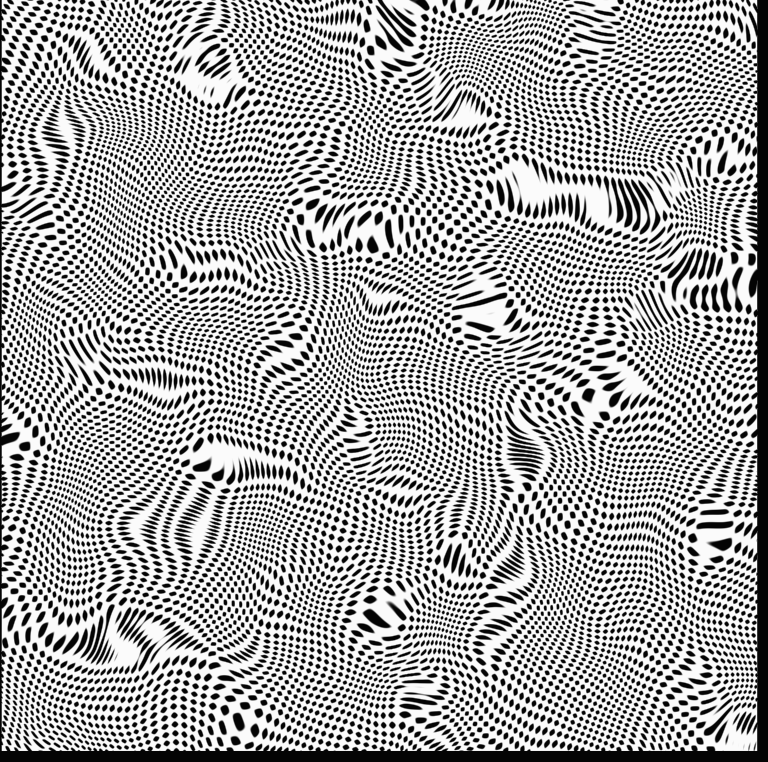
Give the GLSL for this pattern, as a Shadertoy shader.

```glsl
// Draws a strongly warped lattice of small black diamonds on white, with a dark frame strip.

const float TAU = 6.28318;
const vec3 PAPER = vec3(0.985);
const vec3 INK = vec3(0.015);

float hash(vec2 cell, float seed) {
    return fract(sin(dot(cell, vec2(127.1, 311.7)) + seed) * 43758.5453);
}

// Smoothly interpolated value noise in 0..1
float valueNoise(vec2 p, float seed) {
    vec2 cell = floor(p);
    vec2 f = fract(p);
    vec2 u = f * f * (3.0 - 2.0 * f);
    float low = mix(hash(cell, seed), hash(cell + vec2(1.0, 0.0), seed), u.x);
    float high = mix(hash(cell + vec2(0.0, 1.0), seed), hash(cell + 1.0, seed), u.x);
    return mix(low, high, u.y);
}

vec2 noisePair(vec2 p, float seed) {
    return vec2(valueNoise(p, seed), valueNoise(p + 37.3, seed + 5.7)) - 0.5;
}

mat2 rotation(float angle) {
    float c = cos(angle), s = sin(angle);
    return mat2(c, s, -s, c);
}

// Lattice coordinates: broad bends, tight swirls and small kinks
vec2 warpedLattice(vec2 p, float density) {
    vec2 broad = noisePair(rotation(0.4) * p * 5.5, 1.3);
    vec2 swirl = noisePair(rotation(0.15) * p * 12.0, 8.1);
    vec2 kink = noisePair(rotation(0.9) * p * 21.0, 4.6);
    return rotation(0.35) * p * density + 6.0 * broad + 6.2 * swirl + 1.3 * kink;
}

// Ink amount of one diamond lattice, higher threshold gives smaller grains
float diamonds(vec2 q, float threshold, float softness) {
    float field = cos(TAU * q.x) + cos(TAU * q.y);
    return smoothstep(threshold - softness, threshold + softness, field);
}

// Averages the lattice over a small footprint to smooth the grain edges
float smoothGrains(vec2 p, float footprint) {
    float sum = 0.0;
    for (int j = -1; j <= 1; j++) {
        for (int i = -1; i <= 1; i++) {
            vec2 offset = vec2(float(i), float(j)) * footprint / 3.0;
            sum += diamonds(warpedLattice(p + offset, 92.0), 0.47, 0.3);
        }
    }
    return sum / 9.0;
}

// Dark strips along the left, right and bottom sides
float frame(vec2 uv, float edge) {
    float left = 1.0 - smoothstep(0.0022 - edge, 0.0022 + edge, uv.x);
    float right = smoothstep(0.986 - edge, 0.986 + edge, uv.x);
    float bottom = 1.0 - smoothstep(0.0145 - edge, 0.0145 + edge, uv.y);
    return max(left, max(right, bottom));
}

void mainImage(out vec4 fragColor, in vec2 fragCoord) {
    float pixel = 1.0 / iResolution.y;
    vec2 p = fragCoord * pixel;
    vec2 uv = fragCoord / iResolution.xy;

    float ink = max(smoothGrains(p, 1.35 * pixel), frame(uv, 0.6 * pixel));
    fragColor = vec4(mix(PAPER, INK, ink), 1.0);
}
```
